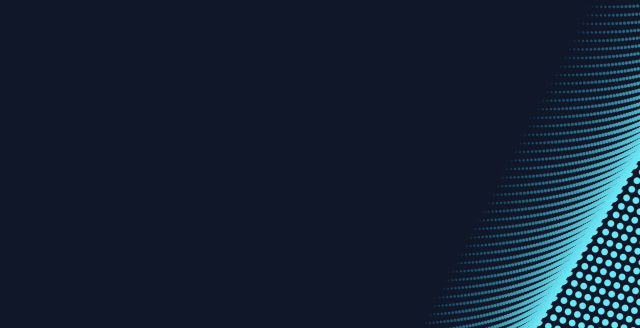
This background is drawn by a Shadertoy shader. Its source:

```glsl
// Halftone ribbon: rows of dots bend into a bright cyan fold beside a dot lattice on navy.
// Units: canvas height = 1, origin at the lower left.

const vec3 NAVY = vec3(0.058, 0.092, 0.160);
const vec3 DEEP_TEAL = vec3(0.085, 0.245, 0.365);
const vec3 CYAN = vec3(0.42, 0.91, 0.97);

const float FADE_SLOPE = 0.52;     // lean of the line where rows begin
const float FOLD_SLOPE = 0.609;    // lean of the fold
const float ROW_PITCH = 0.02614;
const float DOTS_PER_ROW = 66.0;
const float ROW_CLIMB = 0.376;
const float DOT_RADIUS = 0.0102;

float fadeX(float y) { return 1.269 + FADE_SLOPE * y; }
float foldX(float y) { return 1.645 + FOLD_SLOPE * y; }

float coverage(float dist, float pixel) {
    return 1.0 - smoothstep(-pixel, pixel, dist);
}

// Height gained by a row after travelling a fraction u towards the fold.
float rowRise(float u, float width) {
    return ROW_CLIMB * u - 0.444 * width * u * (2.0 - u);
}

float rowIndex(float y, float u, float width) {
    return (y - rowRise(u, width) - 1.00685) / ROW_PITCH;
}

// Distance to the closest bead, using the local axes of the curved grid.
float beadDistance(float y, float u, float width, float radius) {
    float climb = ROW_CLIMB - 0.888 * width * (1.0 - u);
    vec2 alongRow = vec2(2.0 * (1.0 - u) * width + 0.565 * climb, climb) / DOTS_PER_ROW;
    vec2 acrossRows = ROW_PITCH * vec2(0.565, 1.0);
    vec2 grid = vec2(u * DOTS_PER_ROW, rowIndex(y, u, width));
    vec2 cell = grid - floor(grid + 0.5);
    float nearest = 1.0;
    for (int j = -1; j <= 1; j++) {
        for (int i = -2; i <= 2; i++) {
            vec2 offset = cell - vec2(i, j);
            nearest = min(nearest, length(offset.x * alongRow + offset.y * acrossRows));
        }
    }
    return nearest - radius;
}

// Rounded teeth along the fold; side is the signed distance right of it.
float foldDistance(float side, float y, float width, float radius) {
    float tooth = fract(rowIndex(y, 1.0, width) + 0.5) - 0.5;
    vec2 offset = vec2(side + radius, tooth * ROW_PITCH * 1.17);
    return min(length(offset) - radius, side + 0.75 * radius);
}

// Straight lattice of round dots right of the fold.
float latticeDistance(vec2 p, float radius) {
    mat2 basis = mat2(0.0284, -0.0081, 0.0159, 0.0261);
    vec2 grid = inverse(basis) * (p - vec2(1.942, 0.449));
    vec2 id = floor(grid + 0.5);
    float dist = length(basis * (grid - id)) - radius;
    return id.x < 0.0 ? 1.0 : dist;
}

void mainImage(out vec4 fragColor, in vec2 fragCoord) {
    vec2 p = fragCoord / iResolution.y;
    float pixel = 0.75 / iResolution.y;

    // Curved coordinate: 0 where rows begin, 1 at the fold
    float width = foldX(p.y) - fadeX(p.y);
    float span = (p.x - fadeX(p.y)) / width;
    float u = 1.0 - sqrt(max(1.0 - span, 0.0));
    float side = (p.x - foldX(p.y)) * 0.854;

    // Beads swell along each row and merge near the fold
    float radius = mix(0.0030, 0.0049, smoothstep(0.0, 0.2, u))
                 + 0.0045 * smoothstep(0.2, 1.0, u);
    float beads = coverage(beadDistance(p.y, u, width, radius), pixel);
    beads = max(beads, smoothstep(0.68, 0.78, u));
    float edge = coverage(foldDistance(side, p.y, width, DOT_RADIUS), pixel);
    float ribbon = beads * edge * smoothstep(0.0, 0.07, u);

    // Shade the ribbon, then add the lattice
    vec3 ink = mix(DEEP_TEAL, CYAN, smoothstep(-0.12, 0.88, u) * 1.04 - 0.04);
    vec3 color = mix(NAVY, ink, ribbon);
    color = mix(color, CYAN, coverage(latticeDistance(p, DOT_RADIUS), pixel));
    fragColor = vec4(color, 1.0);
}
```
